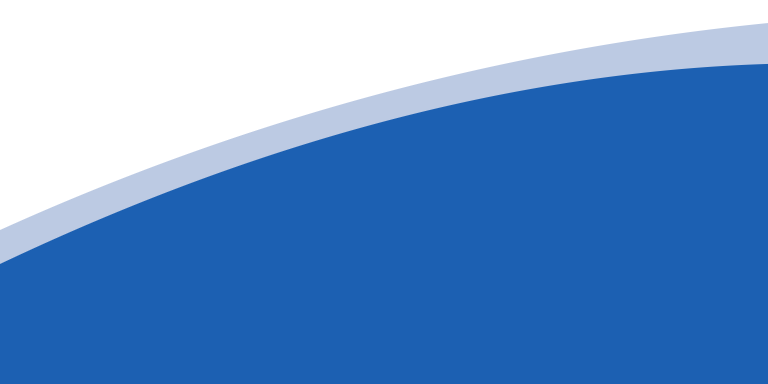
Give the GLSL for this background, as a WebGL 1 fragment shader.

```glsl
precision highp float;
// A blue hill with a pale blue rim, rising to the right on white.
uniform vec2 u_resolution;

// Cubic height profile, coefficients from constant to cubic term.
float profile(float x, vec4 k) {
  return k.x + x * (k.y + x * (k.z + x * k.w));
}

// Smooth coverage of the area below a profile, about one pixel wide.
float below(vec2 uv, vec4 k) {
  float slope = k.y + uv.x * (2.0 * k.z + 3.0 * k.w * uv.x);
  float aspect = u_resolution.x / u_resolution.y;
  float distanceToEdge = (profile(uv.x, k) - uv.y) / length(vec2(1.0, slope / aspect));
  return clamp(distanceToEdge * u_resolution.y + 0.5, 0.0, 1.0);
}

void main() {
  vec2 uv = gl_FragCoord.xy / u_resolution;
  vec3 white = vec3(1.0);
  vec3 paleBlue = vec3(0.737, 0.792, 0.890);
  vec3 deepBlue = vec3(0.110, 0.378, 0.700);

  // Pale rim first, then the solid hill over it.
  vec3 color = mix(white, paleBlue, below(uv, vec4(0.401, 0.905, -0.392, 0.026)));
  color = mix(color, deepBlue, below(uv, vec4(0.3125, 0.948, -0.396, -0.031)));
  gl_FragColor = vec4(color, 1.0);
}
```
